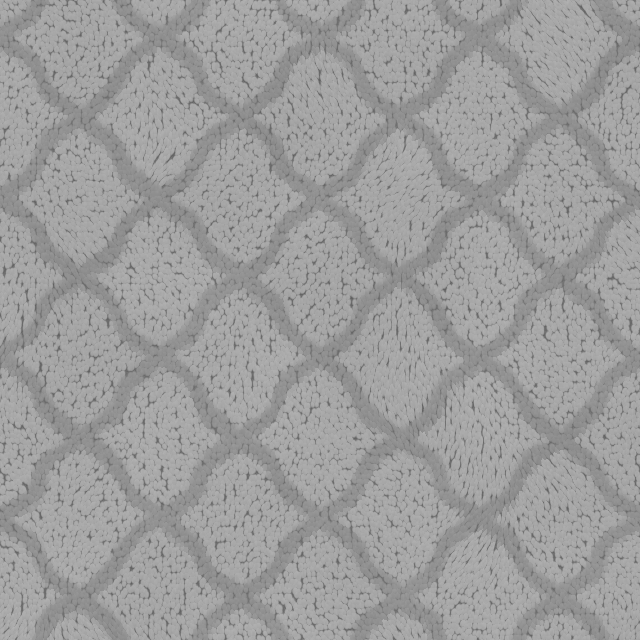
A Shadertoy shader for this texture:

```glsl
// Grey tufted rug with a darker ogee trellis, four repeats across and down.

float hash(vec2 p) {
    return fract(sin(dot(p, vec2(127.1, 311.7))) * 43758.5453);
}

float noise(vec2 p) {
    vec2 i = floor(p), f = fract(p);
    f = f * f * (3.0 - 2.0 * f);
    return mix(mix(hash(i), hash(i + vec2(1, 0)), f.x),
               mix(hash(i + vec2(0, 1)), hash(i + vec2(1, 1)), f.x), f.y);
}

// Signed field of the ogee lattice: zero on the lines, about 1 at tile centres.
float lattice(vec2 uv) {
    vec2 wobble = vec2(noise(uv * 22.0), noise(uv * 22.0 + 40.0)) - 0.5;
    vec2 cell = (uv + wobble * 0.009 - vec2(0.0, 0.066)) / 0.125;
    vec2 a = abs(mod(cell + 1.0, 2.0) - 1.0);
    float s = 3.14159 * (a.x - a.y);
    return a.x + a.y - 1.0 + 0.085 * (sin(s) + 0.3 * sin(2.0 * s));
}

// Tallest tuft over a point: xy = offset to its centre in grid cells, z = height.
vec3 pile(vec2 g, vec2 lean, float comb) {
    vec3 best = vec3(0.0, 0.0, -9.0);
    for (int j = -2; j <= 2; j++)
    for (int i = -2; i <= 2; i++) {
        vec2 id = floor(g) + vec2(i, j);
        vec2 jitter = vec2(hash(id), hash(id + 57.3));
        vec2 r = id + 0.1 + 0.8 * jitter - g;
        // Combed tufts are long along the lean and thin across it
        vec2 q = vec2(dot(r, lean) * (1.0 - comb),
                      dot(r, vec2(-lean.y, lean.x)) * (1.0 + comb));
        float height = 0.72 + 0.28 * hash(id + 113.9) - dot(q, q);
        if (height > best.z) best = vec3(r, height);
    }
    return best;
}

void mainImage(out vec4 fragColor, in vec2 fragCoord) {
    vec2 uv = fragCoord / iResolution.y;

    // Lean of the pile, with a few strongly combed patches
    float angle = 1.57 + 2.2 * (noise(uv * 7.0 + 9.0) - 0.5);
    float comb = 0.12 + 0.33 * smoothstep(0.5, 0.85, noise(uv * 8.0 + 21.0));

    vec2 grid = vec2(142.0, 124.0);
    vec3 tuft = pile(uv * grid, vec2(cos(angle), sin(angle)), comb);
    float lit = smoothstep(0.12, 0.66, tuft.z);

    // Each tuft takes the dye at its own centre, which frays the line edges
    vec2 spot = uv + 0.8 * tuft.xy / grid;
    float width = 0.145 + 0.05 * (noise(uv * 30.0 + 5.0) - 0.5);
    float line = 1.0 - smoothstep(width - 0.06, width + 0.06, abs(lattice(spot)));
    line *= 0.82 + 0.18 * noise(uv * 16.0 + 70.0);

    float tone = mix(mix(0.42, 0.66, lit), mix(0.45, 0.56, lit), line);

    // Light from above, fine fibres and slow wear
    tone -= 0.025 * tuft.y;
    tone += 0.03 * (noise(uv * vec2(430.0, 260.0)) - 0.5);
    tone += 0.02 * (noise(uv * 9.0 + 33.0) - 0.5);

    fragColor = vec4(vec3(tone), 1.0);
}
```
